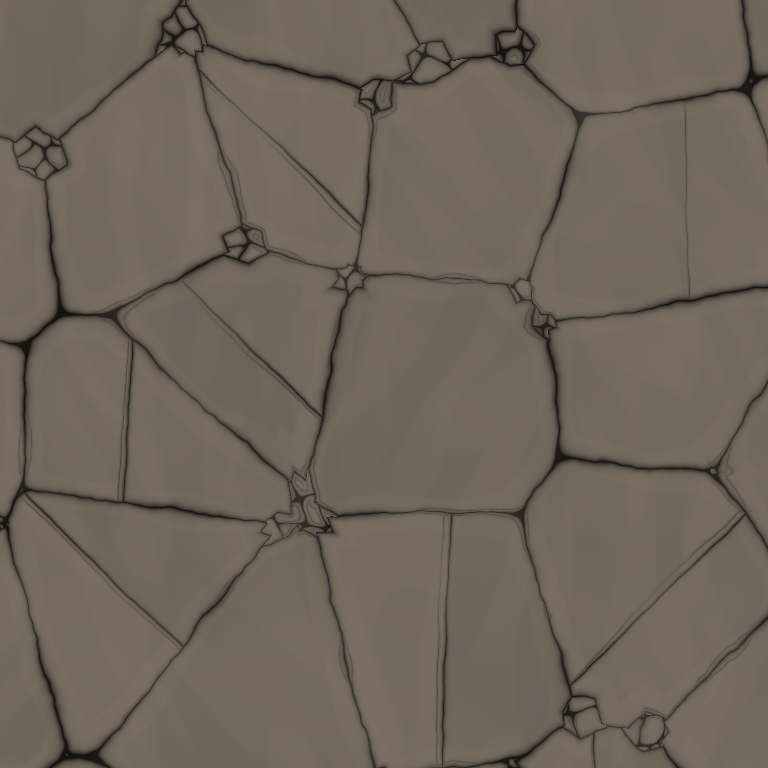
Reproduce this texture procedurally as a Shadertoy shader.

```glsl
// Painted wall of worn brown stone slabs with dark cracks and pebbles in the joints.

const vec3 LIGHT_STONE = vec3(0.470, 0.430, 0.382);
const vec3 DIM_STONE = vec3(0.422, 0.388, 0.342);
const vec3 CRACK_INK = vec3(0.085, 0.080, 0.068);
const vec2 SLAB_GRID = vec2(4.1, 3.4);   // slabs per canvas side
const vec2 PEBBLE_GRID = vec2(31.0, 28.0);
const float SLAB_ROUNDING = 0.006;
const float PEBBLE_ROUNDING = 0.0025;
const float PEBBLE_ZONE = 0.030;         // reach of pebbles around a joint
const float CRACK_WIDTH = 0.0023;
const float HAIRLINE_WIDTH = 0.0011;
const float SPLIT_SHARE = 0.5;           // share of slabs that are split
const float JITTER = 0.82;
const float SEED = 17.0;

vec2 hash2(vec2 p) {
    vec3 q = fract(vec3(p.xyx + SEED) * vec3(0.1031, 0.1030, 0.0973));
    q += dot(q, q.yzx + 33.33);
    return fract((q.xx + q.yz) * q.zy);
}

// Gradient noise, roughly -0.7 to 0.7
float noise(vec2 p) {
    vec2 i = floor(p), f = p - i;
    vec2 u = f * f * f * (f * (f * 6.0 - 15.0) + 10.0);
    vec4 corner;
    for (int k = 0; k < 4; k++) {
        vec2 o = vec2(k & 1, k >> 1);
        float a = 6.2832 * hash2(i + o).x;
        corner[k] = dot(vec2(cos(a), sin(a)), f - o);
    }
    return mix(mix(corner.x, corner.y, u.x), mix(corner.z, corner.w, u.x), u.y);
}

vec2 noise2(vec2 p) {
    return vec2(noise(p), noise(p + 41.7));
}

struct Stone {
    vec2 id;
    vec2 site;
    float edge;     // rounded distance to the border
    float second;   // distance to the second nearest border
};

vec2 siteOf(vec2 id, vec2 grid) {
    return (id + 0.5 + JITTER * (hash2(id) - 0.5)) / grid;
}

Stone findStone(vec2 p, vec2 grid, float rounding) {
    Stone s;
    vec2 base = floor(p * grid);
    float best = 1e5;
    for (int y = -1; y <= 1; y++)
    for (int x = -1; x <= 1; x++) {
        vec2 id = base + vec2(x, y);
        vec2 site = siteOf(id, grid);
        float d = distance(p, site);
        if (d < best) { best = d; s.id = id; s.site = site; }
    }
    float first = 1e5, sum = 0.0;
    s.second = 1e5;
    for (int y = -2; y <= 2; y++)
    for (int x = -2; x <= 2; x++) {
        if (x == 0 && y == 0) continue;
        vec2 other = siteOf(s.id + vec2(x, y), grid);
        float d = dot(0.5 * (other + s.site) - p, normalize(other - s.site));
        s.second = min(s.second, max(first, d));
        first = min(first, d);
        sum += exp(-d / rounding);
    }
    s.edge = max(-rounding * log(sum), 0.0);
    return s;
}

float inkLine(float d, float width, float pixel) {
    return exp(-abs(d) / max(width, 0.5 * pixel));
}

void mainImage(out vec4 fragColor, in vec2 fragCoord) {
    float pixel = 1.0 / min(iResolution.x, iResolution.y);
    vec2 p = fragCoord * pixel;
    vec2 w = p + 0.010 * noise2(p * 6.0) + 0.005 * noise2(p * 21.0) + 0.0022 * noise2(p * 64.0);

    // Slabs and the pebbles filling some joints
    Stone slab = findStone(w, SLAB_GRID, SLAB_ROUNDING);
    Stone pebble = findStone(w + 0.006 * noise2(p * 35.0), PEBBLE_GRID, PEBBLE_ROUNDING);
    float zone = slab.second - PEBBLE_ZONE * smoothstep(-0.15, 0.35, noise(p * 4.5 + 8.0));
    bool inPebble = zone < 0.0;
    float edge = min(abs(zone), inPebble ? pebble.edge : slab.edge);

    // Straight split through some slabs, upright or diagonal
    vec2 pick = hash2(slab.id + 50.0);
    vec2 tilt = hash2(slab.id + 90.0);
    float lean = tilt.x < 0.6 ? 0.12 * (tilt.y - 0.5) : (tilt.y < 0.5 ? -0.8 : 0.8);
    vec2 straight = mix(p, w, 0.45);
    float split = dot(straight - slab.site, vec2(cos(lean), sin(lean))) + 0.07 * (pick.y - 0.5);
    bool isSplit = pick.x < SPLIT_SHARE && !inPebble;

    // Brushed tone of each stone
    vec2 toneId = inPebble ? pebble.id + 200.0 : slab.id;
    if (isSplit && split > 0.0) toneId += 300.0;
    vec2 look = hash2(toneId + 13.0);
    float turn = 1.3 * (look.y - 0.5);
    vec2 brush = mat2(cos(turn), sin(turn), -sin(turn), cos(turn)) * (p + 0.015 * noise2(p * 9.0));
    vec2 shift = look * 37.0;
    float strokes = smoothstep(-0.06, 0.10, noise(brush * vec2(19.0, 3.5) + shift)) - 0.5;
    strokes += smoothstep(0.05, 0.15, noise(brush * vec2(11.0, 5.0) - shift)) - 0.3;
    float clouds = noise(p * 5.0 + shift);
    float bevelEnd = 0.020 + 0.022 * noise(p * 8.0 + shift);
    float bevel = smoothstep(0.004, 0.009, edge) * (1.0 - smoothstep(bevelEnd, bevelEnd + 0.005, edge));
    float tone = 0.54 + 0.55 * (look.x - 0.5) + 0.20 * strokes + 0.35 * clouds + 0.26 * bevel;
    vec3 color = mix(DIM_STONE, LIGHT_STONE, clamp(tone, -0.15, 1.15));

    // Joint cracks: uneven core, faint second strand, soft shade
    float weight = smoothstep(-0.45, 0.45, noise(p * 7.0 + 3.0));
    float width = CRACK_WIDTH * mix(0.55, 1.5, weight) * (inPebble ? 0.75 : 1.0);
    float ink = mix(0.62, 1.0, weight) * inkLine(edge, width, pixel);
    float strand = edge - 0.016 * max(noise(p * 11.0 + 20.0), 0.0);
    ink = max(ink, 0.30 * inkLine(strand, HAIRLINE_WIDTH, pixel));
    ink += 0.08 * (0.4 + weight) * exp(-edge / 0.010);

    // Split hairlines, often doubled
    if (isSplit) {
        float fade = smoothstep(-0.5, 0.3, noise(p * 5.0 + 60.0));
        float twin = split + 0.006 + 0.008 * noise(p * 6.0 + 70.0);
        ink = max(ink, mix(0.35, 0.90, fade) * inkLine(split, HAIRLINE_WIDTH * (0.8 + fade), pixel));
        ink = max(ink, 0.45 * fade * inkLine(twin, HAIRLINE_WIDTH, pixel));
    }

    color = mix(color, CRACK_INK, clamp(ink, 0.0, 1.0));
    fragColor = vec4(color, 1.0);
}
```
